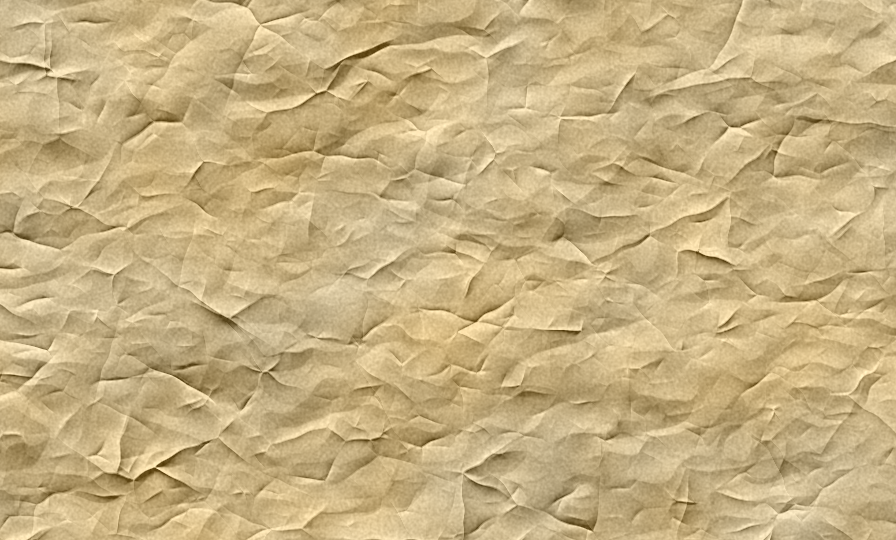
Write a WebGL 2 fragment shader that draws this texture.

```glsl
#version 300 es
precision highp float;

#define PAPER vec3(0.780, 0.693, 0.512)
#define STAIN vec3(0.030, -0.010, -0.075)
#define LIGHT normalize(vec2(-0.36, 0.93))
#define RELIEF 0.132
#define STRETCH vec2(0.85, 1.15)
#define CREASE_WIDTH 0.0050
#define CREASE_DEPTH 2.3
#define GRAIN 0.088
#define SAMPLE_STEP 0.0020

uniform vec2 u_resolution;
out vec4 fragColor;

vec2 hash2(vec2 p) {
    vec3 q = fract(p.xyx * vec3(0.1031, 0.1030, 0.0973));
    q += dot(q, q.yzx + 33.33);
    return fract((q.xx + q.yz) * q.zy);
}

float cornerSlope(vec2 cell, vec2 offset) {
    return dot(hash2(cell) * 2.0 - 1.0, offset);
}

float gradientNoise(vec2 p) {
    vec2 i = floor(p), f = fract(p);
    vec2 u = f * f * f * (f * (f * 6.0 - 15.0) + 10.0);
    vec2 e = vec2(1.0, 0.0);
    float low = mix(cornerSlope(i, f), cornerSlope(i + e, f - e), u.x);
    float high = mix(cornerSlope(i + e.yx, f - e.yx), cornerSlope(i + e.xx, f - e.xx), u.x);
    return mix(low, high, u.y);
}

vec2 rotate(vec2 p, float angle) {
    float c = cos(angle), s = sin(angle);
    return vec2(c * p.x - s * p.y, s * p.x + c * p.y);
}

// Distance to the nearest border between Voronoi cells
float borderDistance(vec2 p) {
    vec2 i = floor(p), f = fract(p);
    vec2 nearestCell = vec2(0.0), nearest = vec2(0.0);
    float best = 8.0;
    for (int y = -1; y <= 1; y++)
    for (int x = -1; x <= 1; x++) {
        vec2 cell = vec2(x, y);
        vec2 site = cell + hash2(i + cell) - f;
        float d = dot(site, site);
        if (d < best) {
            best = d;
            nearest = site;
            nearestCell = cell;
        }
    }
    float border = 8.0;
    for (int y = -2; y <= 2; y++)
    for (int x = -2; x <= 2; x++) {
        vec2 cell = nearestCell + vec2(x, y);
        vec2 site = cell + hash2(i + cell) - f;
        vec2 across = site - nearest;
        float gap = dot(across, across);
        if (gap > 1e-5)
            border = min(border, dot(0.5 * (site + nearest), across) * inversesqrt(gap));
    }
    return border;
}

// Ridges and valleys along the borders: a broad bend plus a sharp, broken crease
float foldHeight(vec2 p, float frequency, float bendWidth) {
    vec2 q = p * frequency;
    float d = borderDistance(q) / frequency;
    float strength = gradientNoise(q * 1.1 + 17.3);
    float bend = 1.5 * bendWidth * exp(-d / bendWidth);
    float crease = CREASE_WIDTH * exp(-d / CREASE_WIDTH);
    return strength * (bend + CREASE_DEPTH * (0.4 + 3.2 * abs(strength)) * crease);
}

float paperHeight(vec2 p) {
    vec2 q = p * STRETCH;
    // Soft undulation and folded facets
    float h = 0.33 * gradientNoise(q * 3.0) / 3.0;
    h += 0.44 * abs(gradientNoise(rotate(q, 0.4) * 6.5 + 41.0)) / 6.5;
    h -= 0.44 * abs(gradientNoise(rotate(q, -0.6) * 13.0 + 73.0)) / 13.0;
    // Creases from long to minute
    h += 1.2 * foldHeight(rotate(p, 0.7) + 9.0, 2.9, 0.016);
    h += 1.5 * foldHeight(q + 5.0, 5.5, 0.024);
    h += 1.4 * foldHeight(rotate(q, -0.3) + 13.0, 10.5, 0.012);
    h += 0.9 * foldHeight(rotate(q, 0.5) + 19.0, 19.0, 0.007);
    return h;
}

void main() {
    vec2 p = gl_FragCoord.xy / u_resolution.y + 3.0;

    // Bend the crease lines and fray them slightly
    vec2 bent = p;
    bent += 0.030 * vec2(gradientNoise(p * 5.0), gradientNoise(p * 5.0 + 31.0));
    bent += 0.010 * vec2(gradientNoise(p * 24.0), gradientNoise(p * 24.0 + 57.0));

    // Slope toward the light
    vec2 halfStep = LIGHT * SAMPLE_STEP;
    float slope = (paperHeight(bent - halfStep) - paperHeight(bent + halfStep)) / (2.0 * SAMPLE_STEP);
    float tone = clamp(RELIEF * slope, -0.34, 0.25);
    tone -= 0.7 * tone * tone;

    // Paper fibre and uneven ageing
    tone += GRAIN * (gradientNoise(p * 145.0) + 0.8 * gradientNoise(rotate(p, 0.5) * 205.0));
    tone += 0.06 * gradientNoise(p * 2.3 + 23.0);
    float ageing = gradientNoise(p * 3.1 + 61.0) + 0.5 * gradientNoise(p * 9.0);

    fragColor = vec4(clamp(PAPER + tone + STAIN * ageing, 0.0, 1.0), 1.0);
}
```
